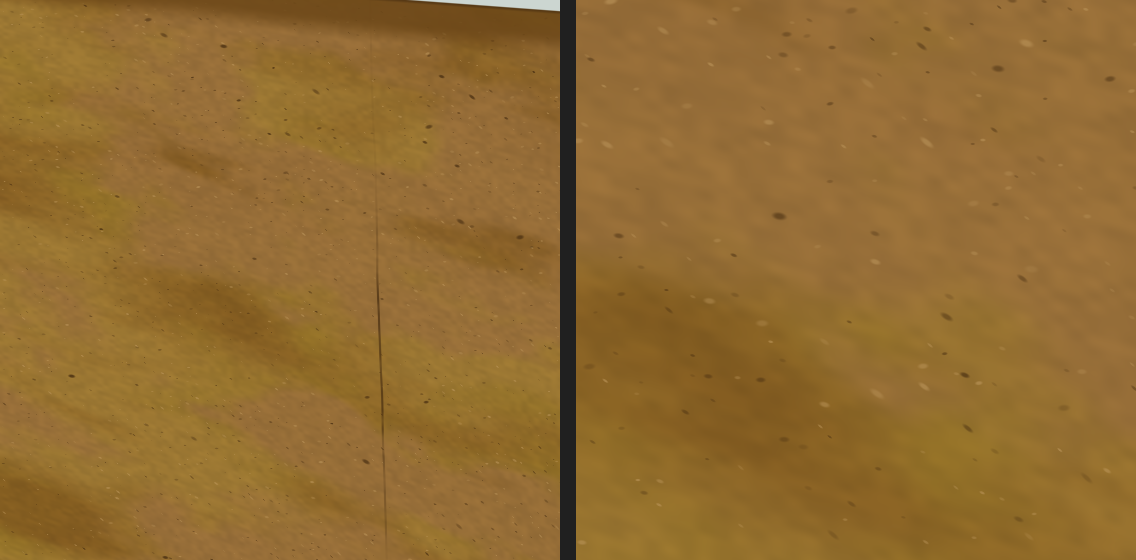
Left: the whole. Right: its middle third, enlarged.
Give the GLSL for this texture, as a three.js fragment shader.

```glsl
// Worn ochre floor: soft slanting streaks of brown, gold and rose, fine grain,
// scattered dark and pale flecks, a thin upright seam, and a shadowed top edge
// beside a pale strip. Built from value noise in sheared, stretched coordinates.
varying vec2 vUv;

const vec3 BASE  = vec3(0.555, 0.403, 0.155);
const vec3 GOLD  = vec3(0.608, 0.466, 0.198);
const vec3 ROSE  = vec3(0.592, 0.428, 0.228);
const vec3 OLIVE = vec3(0.575, 0.455, 0.145);
const vec3 BROWN = vec3(0.500, 0.345, 0.120);
const vec3 SHADE = vec3(0.420, 0.275, 0.090);
const vec3 PIT   = vec3(0.270, 0.170, 0.060);
const vec3 CHIP  = vec3(0.740, 0.590, 0.360);
const vec3 STRIP = vec3(0.800, 0.840, 0.820);

const vec2 STREAK_SCALE = vec2(2.2, 9.0);
const vec2 PATCH_SCALE  = vec2(3.2, 7.5);
const vec2 GRAIN_SCALE  = vec2(95.0, 170.0);
const float GRAIN_DEPTH = 0.075;
const float SEAM_WIDTH  = 0.0022;
const float EDGE        = 0.0015;

float hash(vec2 p) {
  vec3 q = fract(p.xyx * 0.1031);
  q += dot(q, q.yzx + 33.33);
  return fract((q.x + q.y) * q.z);
}

float noise(vec2 p) {
  vec2 i = floor(p), f = fract(p);
  f = f * f * (3.0 - 2.0 * f);
  float low  = mix(hash(i), hash(i + vec2(1.0, 0.0)), f.x);
  float high = mix(hash(i + vec2(0.0, 1.0)), hash(i + 1.0), f.x);
  return mix(low, high, f.y);
}

float fbm(vec2 p) {
  float sum = 0.0, weight = 0.533;
  for (int i = 0; i < 4; i++) {
    sum += weight * noise(p);
    p = p * 2.03 + 17.3;
    weight *= 0.5;
  }
  return sum;
}

// One soft, slightly long fleck in some of the cells; they gather in clusters.
float flecks(vec2 p, float cells, float share, float seed) {
  vec2 q = p * vec2(cells * 0.75, cells) + seed;
  vec2 id = floor(q);
  float cluster = 0.35 + 1.3 * noise(id * 0.12 + seed);
  float present = step(hash(id + 3.7), share * cluster);
  vec2 center = 0.3 + 0.4 * vec2(hash(id + 11.1), hash(id + 23.9));
  float size = mix(0.10, 0.28, pow(hash(id + 41.3), 2.0));
  vec2 d = fract(q) - center;
  d.y += d.x * (hash(id + 57.7) - 0.5);
  float r = length(d * vec2(0.8, 1.25));
  float strength = mix(0.3, 0.9, hash(id + 71.9));
  return present * strength * (1.0 - smoothstep(size * 0.3, size, r));
}

// Streaks fall to the right, more steeply near the bottom.
vec2 streakSpace(vec2 p) {
  return vec2(p.x, p.y + p.x * (0.36 - 0.2 * p.y));
}

vec3 floorColor(vec2 g) {
  vec2 bent = g + 0.03 * (noise(g * 5.0 + 8.0) - 0.5);
  float tone = fbm(bent * STREAK_SCALE + 4.0);
  float rose = fbm(bent * PATCH_SCALE + 31.0);
  float olive = fbm(bent * PATCH_SCALE + 67.0);
  vec3 color = mix(BASE, GOLD, smoothstep(0.36, 0.64, tone));
  color = mix(color, OLIVE, 0.6 * smoothstep(0.52, 0.72, olive));
  color = mix(color, ROSE, 0.85 * smoothstep(0.47, 0.64, rose));
  return mix(color, BROWN, 0.8 * (1.0 - smoothstep(0.22, 0.42, tone)));
}

float seamMask(vec2 p) {
  float x = 0.672 + 0.029 * (0.6 - p.y) + 0.003 * (noise(vec2(p.y * 14.0, 2.0)) - 0.5);
  float line = 1.0 - smoothstep(SEAM_WIDTH * 0.3, SEAM_WIDTH * 1.4, abs(p.x - x));
  float core = smoothstep(0.16, 0.30, p.y) * (1.0 - smoothstep(0.42, 0.54, p.y));
  float tail = smoothstep(0.0, 0.10, p.y) * (1.0 - smoothstep(0.5, 0.7, p.y));
  float wear = 0.45 + 0.55 * noise(vec2(p.y * 60.0, 9.0));
  return line * wear * (0.08 + 0.35 * tail + 0.45 * core);
}

void main() {
  vec2 p = vUv;
  vec2 g = streakSpace(p);
  vec3 color = floorColor(g);

  // Fine grain and flecks
  float grain = noise(g * GRAIN_SCALE) + 0.6 * noise(g * GRAIN_SCALE * 0.45 + 50.0) - 0.8;
  color *= 1.0 + GRAIN_DEPTH * grain;
  color = mix(color, CHIP, 0.65 * flecks(g, 85.0, 0.16, 13.0));
  color = mix(color, PIT, 0.55 * flecks(g, 95.0, 0.13, 47.0));
  color = mix(color, PIT, 0.90 * flecks(g, 48.0, 0.035, 91.0));
  color = mix(color, PIT, seamMask(p));

  // Shadow along the top, then the strip with its dark lower edge
  float shadowLine = 1.005 - 0.09 * p.x + 0.012 * (noise(p * 12.0) - 0.5);
  color = mix(color, SHADE, 0.85 * smoothstep(-0.022, 0.022, p.y - shadowLine));
  float above = p.y - (1.0 - 0.074 * (p.x - 0.73));
  color = mix(color, PIT, 0.6 * smoothstep(-0.007, -0.001, above));
  color = mix(color, STRIP, smoothstep(-EDGE, EDGE, above));

  gl_FragColor = vec4(color, 1.0);
}
```
